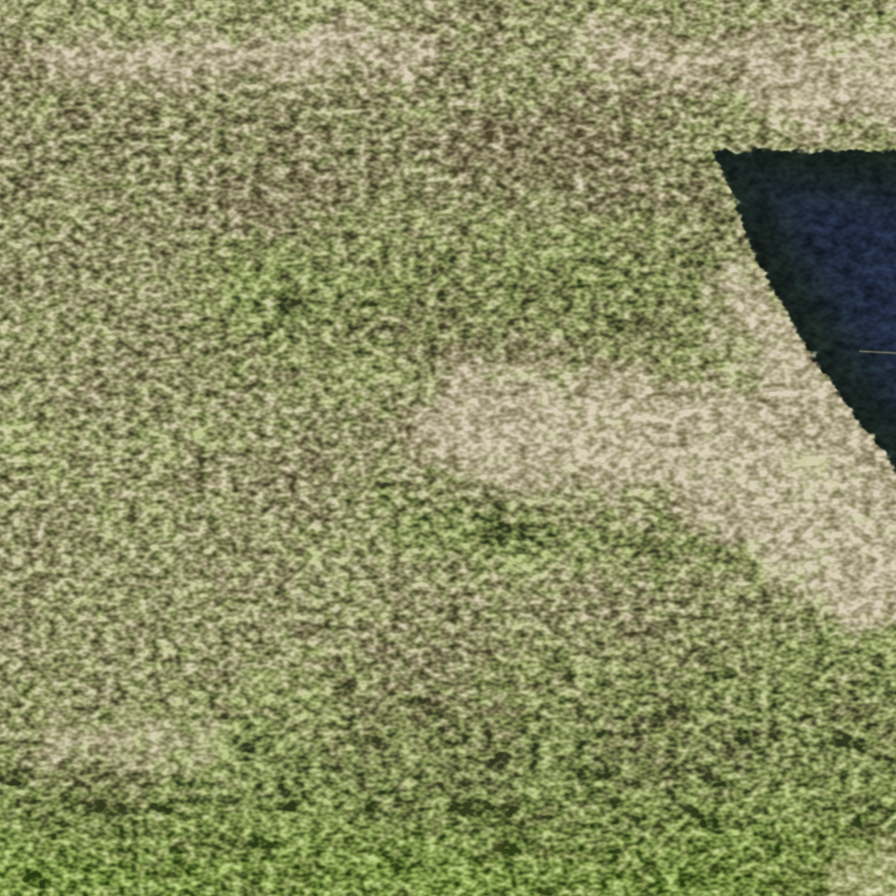
This texture is drawn by a Shadertoy shader. Its source:

```glsl
// A worn lawn seen from above: green tufts, straw-coloured bare tracks and
// a hard dark shadow at the right. Soft capsules lay out the ground cover,
// and layers of gradient noise add ragged borders, clumps and blade grain.

const vec3 DRY_DARK    = vec3(0.30, 0.27, 0.18);
const vec3 DRY_MID     = vec3(0.57, 0.54, 0.41);
const vec3 DRY_LIGHT   = vec3(0.86, 0.82, 0.73);
const vec3 GREEN_DARK  = vec3(0.17, 0.21, 0.11);
const vec3 GREEN_MID   = vec3(0.48, 0.53, 0.30);
const vec3 GREEN_LIGHT = vec3(0.75, 0.79, 0.55);
const vec3 SHADE_GREEN = vec3(0.10, 0.14, 0.12);
const vec3 SHADE_BLUE  = vec3(0.13, 0.17, 0.25);

// Random unit vector for a lattice cell
vec2 cellGradient(vec2 cell) {
    vec3 h = fract(cell.xyx * vec3(0.1031, 0.1030, 0.0973));
    h += dot(h, h.yzx + 33.33);
    float angle = 6.2832 * fract((h.x + h.y) * h.z);
    return vec2(cos(angle), sin(angle));
}

// Gradient noise, roughly -0.7 to 0.7
float gradientNoise(vec2 p) {
    vec2 i = floor(p), f = p - i;
    vec2 u = f * f * f * (f * (f * 6.0 - 15.0) + 10.0);
    vec2 e = vec2(0.0, 1.0);
    float low  = mix(dot(cellGradient(i), f),
                     dot(cellGradient(i + e.yx), f - e.yx), u.x);
    float high = mix(dot(cellGradient(i + e.xy), f - e.xy),
                     dot(cellGradient(i + e.yy), f - e.yy), u.x);
    return mix(low, high, u.y);
}

// Octaves turned against each other to hide the lattice
float fractalNoise(vec2 p, int octaves, float gain) {
    mat2 turn = mat2(1.6, 1.2, -1.2, 1.6);
    float sum = 0.0, weight = 1.0;
    for (int i = 0; i < octaves; i++) {
        sum += weight * gradientNoise(p);
        p = turn * p + 17.3;
        weight *= gain;
    }
    return sum;
}

// Coverage of a soft-edged capsule from a to b
float softCapsule(vec2 p, vec2 a, vec2 b, float radius, float blur) {
    vec2 ab = b - a;
    float t = clamp(dot(p - a, ab) / dot(ab, ab), 0.0, 1.0);
    return 1.0 - smoothstep(radius - blur, radius + blur, length(p - a - ab * t));
}

// Dark, middle and light colour along a tone from 0 to 1
vec3 toneRamp(float tone, vec3 dark, vec3 middle, vec3 light) {
    vec3 lower = mix(dark, middle, clamp(tone * 2.0, 0.0, 1.0));
    return mix(lower, light, clamp(tone * 2.0 - 1.0, 0.0, 1.0));
}

// Bare, straw-covered tracks
float dryCover(vec2 p) {
    float path = softCapsule(p, vec2(0.53, 0.52), vec2(0.85, 0.50), 0.065, 0.035);
    path = max(path, softCapsule(p, vec2(0.82, 0.47), vec2(0.98, 0.38), 0.070, 0.030));
    path = max(path, softCapsule(p, vec2(0.83, 0.67), vec2(0.97, 0.46), 0.035, 0.030));
    float strip = softCapsule(p, vec2(0.08, 0.93), vec2(0.46, 0.94), 0.022, 0.025);
    strip = max(strip, softCapsule(p, vec2(0.68, 0.94), vec2(0.88, 0.93), 0.022, 0.025));
    strip = max(strip, softCapsule(p, vec2(0.90, 0.91), vec2(1.02, 0.92), 0.050, 0.030));
    float corner = softCapsule(p, vec2(0.07, 0.17), vec2(0.22, 0.17), 0.020, 0.030);
    corner = max(corner, softCapsule(p, vec2(0.96, 0.01), vec2(1.05, 0.03), 0.040, 0.025));
    return max(max(path, strip), 0.75 * corner);
}

// Dense green growth
float lushCover(vec2 p) {
    float middle = softCapsule(p, vec2(0.28, 0.66), vec2(0.78, 0.68), 0.06, 0.07);
    float border = softCapsule(p, vec2(0.45, 0.43), vec2(0.80, 0.38), 0.02, 0.03);
    float bottom = 1.0 - smoothstep(0.06, 0.26, p.y - 0.14 * p.x);
    return max(max(0.8 * middle, border), bottom);
}

// Signed distance to the shadow, negative inside, with a bowed left edge
float shadowDistance(vec2 p) {
    vec2 corner = vec2(0.795, 0.832);
    float along = clamp((corner.y - p.y) / 0.35, 0.0, 1.0);
    float side = dot(p - corner, vec2(-0.868, -0.496)) - 0.018 * sin(3.1416 * along);
    return max(p.y - corner.y, side);
}

void mainImage(out vec4 fragColor, in vec2 fragCoord) {
    vec2 p = fragCoord / iResolution.xy;

    // Ground cover with ragged borders
    vec2 ragged = vec2(fractalNoise(p * 14.0, 3, 0.6),
                       fractalNoise(p * 14.0 + 40.0, 3, 0.6));
    vec2 q = p + 0.035 * ragged;
    float dry = dryCover(q);
    float lush = lushCover(q) * (1.0 - dry);
    float brown = softCapsule(q, vec2(0.0, 0.83), vec2(0.78, 0.83), 0.06, 0.07) * (1.0 - dry);

    // Patches, tufts and blades, slightly wider than tall
    float patches = fractalNoise(p * vec2(5.0, 9.0) + 3.0, 3, 0.6);
    float tufts = fractalNoise(p * vec2(30.0, 42.0) + 9.0, 2, 0.6);
    float blades = fractalNoise(p * vec2(78.0, 108.0), 2, 0.75);
    float tint = fractalNoise(p * vec2(55.0, 75.0) + 61.0, 2, 0.6);

    // Tone and greenness from cover and noise
    float tone = 0.59 + 0.17 * dry - 0.09 * lush - 0.13 * brown;
    tone += 0.14 * patches + 0.22 * tufts + mix(0.72, 0.52, dry) * blades;
    float clump = fractalNoise(p * vec2(17.0, 26.0) + 27.0, 2, 0.5);
    tone -= 0.38 * lush * smoothstep(0.22, 0.55, clump);
    float green = 0.46 + 0.42 * lush - 0.55 * dry - 0.26 * brown;
    green += 0.45 * patches + 0.25 * tufts + 0.55 * tint;
    green = clamp(green, 0.0, 1.0);
    vec3 color = mix(toneRamp(tone, DRY_DARK, DRY_MID, DRY_LIGHT),
                     toneRamp(tone, GREEN_DARK, GREEN_MID, GREEN_LIGHT), green);
    color += vec3(-0.02, 0.03, -0.05) * (1.0 - smoothstep(0.0, 0.16, p.y));

    // Shadow, bluer inside, with a pale twig lying in it
    float depth = shadowDistance(p) + 0.006 * tufts + 0.004 * blades;
    float shade = 1.0 - smoothstep(-0.003, 0.003, depth);
    vec3 shadeColor = mix(SHADE_GREEN, SHADE_BLUE, smoothstep(0.0, 0.09, -depth));
    shadeColor *= 1.0 + 0.45 * blades + 0.35 * tufts;
    float twig = softCapsule(p, vec2(0.96, 0.608), vec2(1.0, 0.606), 0.001, 0.0015);
    shadeColor = mix(shadeColor, DRY_MID, 0.7 * twig);
    color = mix(color, shadeColor, shade);

    fragColor = vec4(clamp(color, 0.0, 1.0), 1.0);
}
```
